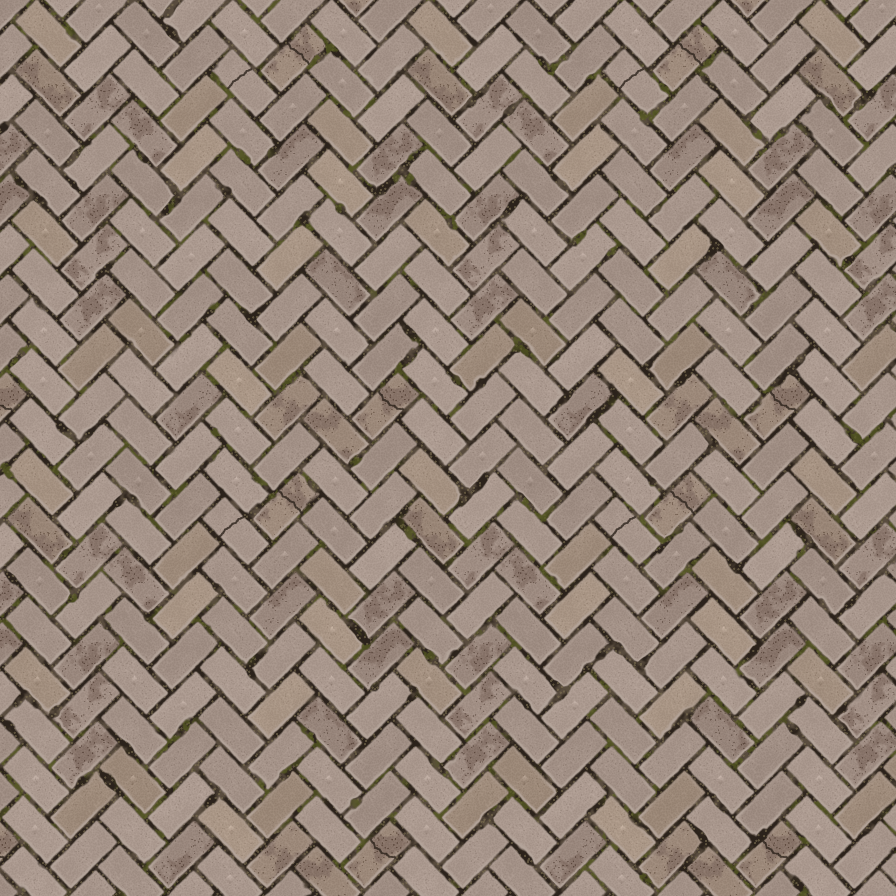
Write a WebGL 1 fragment shader that draws this texture.

```glsl
precision highp float;
// Weathered herringbone paving: 2:1 clay bricks on a diagonal grid, where the
// difference of the cell indices (mod 4) tells which brick owns each cell.
// Layered sines and cellular noise add wear, pits, soil and moss.
uniform vec2 u_resolution;

const vec2 REPEATS = vec2(9.15, 18.0);    // zigzag periods across and down
const vec2 PHASE = vec2(0.815, 0.078);    // shift of the pattern, in periods
const float LEAN = 0.018;                 // slight slant of the columns
const vec2 WEAR_PERIOD = vec2(4.0, 9.0);  // periods after which the wear recurs
const float HALF_GAP = 0.052;             // half a joint, in brick widths
const float CORNER = 0.06;
const float SHIFT = 0.035;                // brick misplacement
const float WORN_SHARE = 0.20;
const float LUG_SHARE = 0.32;
const float CRACK_SHARE = 0.04;

const vec3 CLAY = vec3(0.65, 0.58, 0.54);
const vec3 CLAY_LIGHT = vec3(0.71, 0.65, 0.61);
const vec3 CLAY_DARK = vec3(0.50, 0.42, 0.38);
const vec3 CLAY_OCHRE = vec3(0.63, 0.55, 0.47);
const vec3 SOIL = vec3(0.17, 0.135, 0.105);
const vec3 SILT = vec3(0.35, 0.30, 0.245);
const vec3 SAND = vec3(0.49, 0.44, 0.32);
const vec3 MOSS = vec3(0.34, 0.36, 0.13);

float hash(vec2 p) {
  vec3 a = fract(p.xyx * vec3(0.1031, 0.1030, 0.0973));
  a += dot(a, a.yzx + 33.33);
  return fract((a.x + a.y) * a.z);
}

// Distance to the nearest scattered point.
float cellular(vec2 p) {
  vec2 base = floor(p);
  float nearest = 2.0;
  for (int j = -1; j <= 1; j++) {
    for (int i = -1; i <= 1; i++) {
      vec2 c = base + vec2(float(i), float(j));
      nearest = min(nearest, distance(p, c + vec2(hash(c), hash(c + 57.3))));
    }
  }
  return nearest;
}

// Layered, bent sines, roughly -1 to 1.
float waves(vec2 p) {
  float sum = 0.0, amp = 0.5;
  for (int i = 0; i < 4; i++) {
    p = mat2(0.8, -0.6, 0.6, 0.8) * p * 1.9 + 1.7;
    sum += amp * sin(p.x + 1.4 * sin(p.y));
    amp *= 0.6;
  }
  return sum;
}

float roundedBox(vec2 p, vec2 halfSize, float radius) {
  vec2 e = abs(p) - halfSize + radius;
  return length(max(e, 0.0)) + min(max(e.x, e.y), 0.0) - radius;
}

vec3 brickColor(vec2 c, vec2 along, float d, vec2 id) {
  vec2 seed = 40.0 * vec2(hash(id + 3.1), hash(id + 8.7));
  float blotch = waves(c * 1.8 + seed);
  float tone = hash(id + 1.9) - 0.5;
  float worn = step(1.0 - WORN_SHARE, hash(id + 5.3));

  // Firing tone and worn patches
  vec3 col = mix(CLAY, CLAY_OCHRE, 0.6 * step(0.75, hash(id + 6.1)));
  col += 0.055 * tone + 0.015 * blotch;
  col = mix(col, CLAY_DARK, worn * (0.2 + 0.6 * smoothstep(-0.1, 0.45, blotch)));

  // Grain and pits
  col += 0.06 * (cellular(c * 17.0 + seed) - 0.45);
  float pit = 1.0 - smoothstep(0.08, 0.22, cellular(c * 7.0 + seed));
  col -= pit * (0.05 + 0.10 * worn) * step(0.1, blotch + worn * 0.4);

  // Pale rim, strongest on the lower sides
  float rim = smoothstep(-0.13, -0.05, d) * smoothstep(0.0, -0.04, d);
  float lower = smoothstep(0.2, -0.5, c.x + c.y);
  col = mix(col, CLAY_LIGHT, rim * (0.25 + 0.65 * lower));
  col *= mix(0.84, 1.0, smoothstep(0.0, -0.05, d));

  // Raised lug in the middle
  float lug = 1.0 - smoothstep(0.07, 0.12, max(abs(c.x), abs(c.y)));
  lug *= step(1.0 - LUG_SHARE, hash(id + 9.4)) * (1.0 - worn);
  col += lug * (0.02 + 0.55 * (c.x + c.y));

  // Crack across the brick
  float crack = abs(along.x - 0.2 + 0.12 * waves(along.yy * 2.0 + seed));
  crack = 1.0 - smoothstep(0.012, 0.05, crack);
  return mix(col, SOIL, 0.8 * crack * step(1.0 - CRACK_SHARE, hash(id + 2.6)));
}

vec3 jointColor(vec2 p) {
  vec3 col = mix(SOIL, SILT, smoothstep(-0.3, 0.8, waves(p * 2.6)));
  float crumbs = 1.0 - smoothstep(0.15, 0.3, cellular(p * 7.0));
  col = mix(col, SAND, 0.6 * crumbs);
  float tuft = 1.0 - smoothstep(0.25, 0.5, cellular(p * 0.42 + 3.0));
  return mix(col, MOSS, 0.75 * tuft * smoothstep(-0.2, 0.4, waves(p * 3.7)));
}

void main() {
  // Diagonal grid: x climbs to the upper right, y to the upper left
  vec2 uv = gl_FragCoord.xy / u_resolution;
  uv.x -= LEAN * (uv.y - 0.6);
  vec2 zig = uv * REPEATS - PHASE;
  vec2 p = zig.y + vec2(2.0, -2.0) * zig.x;
  float pixel = REPEATS.y * 1.414 / u_resolution.y;

  // Find the owning brick: step k of 0, 1 is rising, 2, 3 falling
  vec2 cell = floor(p);
  float k = mod(cell.x - cell.y, 4.0);
  float falling = step(1.5, k);
  vec2 anchor = cell - vec2(k == 1.0 ? 1.0 : 0.0, k == 2.0 ? 1.0 : 0.0);
  vec2 center = anchor + mix(vec2(1.0, 0.5), vec2(0.5, 1.0), falling);
  vec2 period = floor(vec2((anchor.x - anchor.y) / 4.0, (anchor.x + anchor.y) / 2.0) + 0.01);
  vec2 id = mod(period, WEAR_PERIOD) + falling * vec2(17.0, 31.0);

  // Brick outline, slightly misplaced, chipped and covered by soil
  vec2 c = p - center + SHIFT * (vec2(hash(id), hash(id + 4.4)) - 0.5);
  vec2 along = mix(c, c.yx, falling);
  float d = roundedBox(along, vec2(1.0, 0.5) - HALF_GAP, CORNER);
  d += 0.018 * waves(p * 3.1) + 0.08 * smoothstep(0.45, 1.0, waves(p * 0.8));

  float soft = max(pixel, 0.03);
  float joint = smoothstep(-soft, soft, d);
  gl_FragColor = vec4(mix(brickColor(c, along, d, id), jointColor(p), joint), 1.0);
}
```
